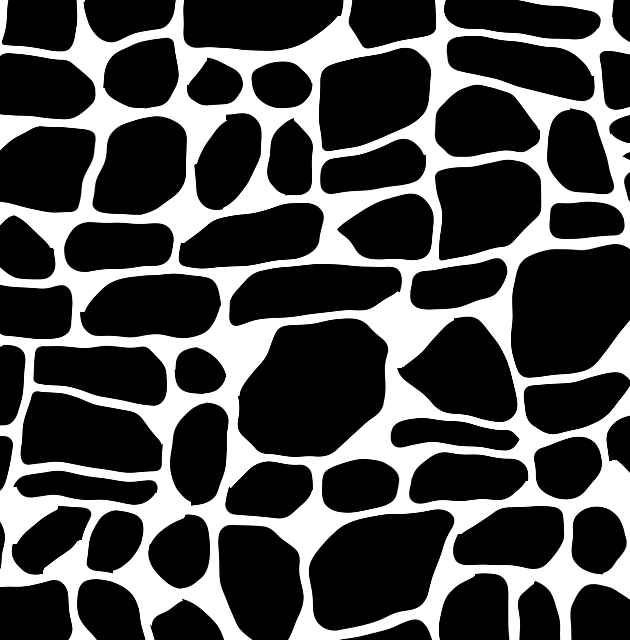
Reproduce this texture procedurally as a WebGL 2 fragment shader.

```glsl
#version 300 es
precision highp float;
// Dry stone wall: black irregular blocks, slabs and chips parted by white joints.

#define HALF_JOINT 0.0070
#define MIN_AREA 0.016
#define MAX_AREA 0.058
#define MAX_WIDTH 0.27
#define MAX_HEIGHT 0.21
#define TILT 0.11
#define CHAMFER 0.50
#define ROUNDING 0.022
#define BEND 0.050
#define ROUGHNESS 0.008
#define STONE_COLOR vec3(0.0)
#define JOINT_COLOR vec3(1.0)

uniform vec2 u_resolution;
out vec4 fragColor;

uint scramble(uint v) {
    v = v * 747796405u + 2891336453u;
    v = ((v >> ((v >> 28u) + 4u)) ^ v) * 277803737u;
    return (v >> 22u) ^ v;
}

float random(uint id, uint salt) {
    return float(scramble(id + scramble(salt)) >> 8u) / 16777216.0;
}

// Gradient noise, roughly -0.6 to 0.6
float cornerSlope(ivec2 cell, vec2 offset, uint salt) {
    float angle = 6.2832 * random(uint(cell.x + 512) * 1024u + uint(cell.y + 512), salt);
    return dot(vec2(cos(angle), sin(angle)), offset);
}

float gradientNoise(vec2 p, uint salt) {
    ivec2 cell = ivec2(floor(p));
    vec2 f = fract(p);
    vec2 s = f * f * f * (f * (f * 6.0 - 15.0) + 10.0);
    float low = mix(cornerSlope(cell, f, salt),
                    cornerSlope(cell + ivec2(1, 0), f - vec2(1, 0), salt), s.x);
    float high = mix(cornerSlope(cell + ivec2(0, 1), f - vec2(0, 1), salt),
                     cornerSlope(cell + ivec2(1, 1), f - vec2(1, 1), salt), s.x);
    return mix(low, high, s.y);
}

vec2 noisePair(vec2 p, uint salt) {
    return vec2(gradientNoise(p, salt), gradientNoise(p, salt + 1u));
}

// Signed distance to the line a-b, positive on its left
float lineDistance(vec2 p, vec2 a, vec2 b) {
    vec2 e = normalize(b - a);
    return e.x * (p.y - a.y) - e.y * (p.x - a.x);
}

float smoothMin(float a, float b, float k) {
    float h = max(k - abs(a - b), 0.0) / k;
    return min(a, b) - 0.25 * h * h * k;
}

// Distance from p to the border of its stone, positive inside
float stoneDepth(vec2 p, float aspect) {
    vec2 bl = vec2(-0.2), br = vec2(aspect + 0.2, -0.2);
    vec2 tl = vec2(-0.2, 1.2), tr = vec2(aspect + 0.2, 1.2);
    float w = 1.0, h = 1.0;
    uint id = 1u;

    // Split the wall again and again by slanted lines, following p
    for (int level = 0; level < 12; level++) {
        w = 0.5 * (distance(bl, br) + distance(tl, tr));
        h = 0.5 * (distance(bl, tl) + distance(br, tr));
        float areaLimit = mix(MIN_AREA, MAX_AREA, random(id, 1u));
        if (w * h < areaLimit && w < MAX_WIDTH && h < MAX_HEIGHT) break;

        bool upright = w > h * mix(1.0, 1.6, random(id, 2u));
        float spread = upright ? 0.32 : 0.54;
        float place = 0.5 + spread * (random(id, 3u) - 0.5);
        float slant = TILT * min(w, h) / (upright ? w : h);
        float t0 = place + slant * (2.0 * random(id, 4u) - 1.0);
        float t1 = place + slant * (2.0 * random(id, 5u) - 1.0);

        vec2 start = upright ? mix(bl, br, t0) : mix(bl, tl, t0);
        vec2 end = upright ? mix(tl, tr, t1) : mix(br, tr, t1);
        bool onLeft = lineDistance(p, start, end) > 0.0;
        if (upright) {
            if (onLeft) { br = start; tr = end; } else { bl = start; tl = end; }
        } else {
            if (onLeft) { bl = start; br = end; } else { tl = start; tr = end; }
        }
        id = id * 2u + (onLeft ? 1u : 0u);
    }

    float bottom = lineDistance(p, bl, br), right = lineDistance(p, br, tr);
    float top = lineDistance(p, tr, tl), left = lineDistance(p, tl, bl);
    float x = min(left, right), y = min(bottom, top);

    // Knock off each corner by its own amount
    uint corner = (left < right ? 0u : 1u) + (bottom < top ? 0u : 2u);
    float cut = CHAMFER * min(w, h) * random(id, 10u + corner);
    float k = ROUNDING * mix(0.3, 1.0, random(id, 6u));
    return smoothMin(smoothMin(x, y, k), (x + y - cut) * 0.7071, k);
}

void main() {
    vec2 p = gl_FragCoord.xy / u_resolution.y;
    float pixel = 1.0 / u_resolution.y;

    // Bend the courses and roughen the edges
    vec2 q = p + BEND * noisePair(p * 3.5, 20u) + ROUGHNESS * noisePair(p * 17.0, 30u);

    float depth = stoneDepth(q, u_resolution.x / u_resolution.y) - HALF_JOINT;
    float stone = smoothstep(-0.5 * pixel, 0.5 * pixel, depth);
    fragColor = vec4(mix(JOINT_COLOR, STONE_COLOR, stone), 1.0);
}
```
